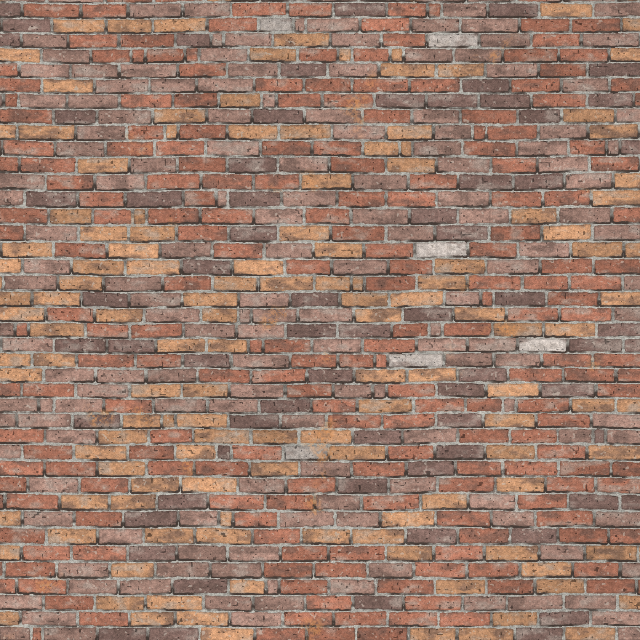
A WebGL 2 fragment shader for this texture:

```glsl
#version 300 es
precision highp float;
// Weathered brick wall: 40 running-bond courses, about 12.4 bricks across.
// Jittered joints give each brick a rounded-box distance, roughened by noise;
// hashes pick its fired colour, and layered noise adds stains, grain and chips.
uniform vec2 u_resolution;
out vec4 outColor;

float hash(vec2 p) {
  return fract(sin(dot(p, vec2(127.1, 311.7))) * 43758.5453);
}

float noise(vec2 p) {
  vec2 i = floor(p), f = fract(p);
  f = f * f * (3.0 - 2.0 * f);
  return mix(mix(hash(i), hash(i + vec2(1, 0)), f.x),
             mix(hash(i + vec2(0, 1)), hash(i + vec2(1, 1)), f.x), f.y);
}

float fbm(vec2 p) {
  float sum = 0.0, amp = 0.5;
  for (int k = 0; k < 4; k++) {
    sum += amp * noise(p);
    p = p * 2.03 + 17.3;
    amp *= 0.5;
  }
  return sum / 0.9375;
}

// Position of the vertical joint on the left of brick i
float joint(float i, float row) {
  return i + 0.16 * hash(vec2(i, row + 50.0));
}

float roundBox(vec2 p, vec2 halfSize, float r) {
  vec2 q = abs(p) - halfSize + r;
  return length(max(q, 0.0)) + min(max(q.x, q.y), 0.0) - r;
}

vec3 brickColor(vec2 id) {
  float pick = hash(id + 3.7);
  vec3 c = vec3(0.66, 0.44, 0.36);                              // red
  if (pick > 0.36) c = vec3(0.64, 0.51, 0.46);                  // dusty rose
  if (pick > 0.62) c = vec3(0.76, 0.57, 0.43);                  // orange
  if (pick > 0.86) c = vec3(0.50, 0.40, 0.37);                  // overfired
  if (pick > 0.99) c = vec3(0.74, 0.70, 0.67);                  // pale
  return c * (0.91 + 0.18 * hash(id + 9.1));
}

void main() {
  vec2 uv = gl_FragCoord.xy / u_resolution;
  float pixel = 40.0 / u_resolution.y;
  vec2 p = uv * 40.0;                                           // one unit = one course
  const float pitch = 40.0 / 12.4;

  // Courses drift in height and sag slightly
  float y = p.y + 0.22 * sin(uv.y * 12.566 + 1.0) + 0.14 * (noise(p * vec2(0.25, 0.1)) - 0.5);
  float row = floor(y);
  float x = p.x / pitch + 0.5 * mod(row, 2.0) + 0.28 * hash(vec2(row, 8.0));

  // Brick between two jittered joints, sometimes cut in two
  float i = floor(x);
  if (x < joint(i, row)) i -= 1.0;
  float left = joint(i, row), right = joint(i + 1.0, row);
  vec2 id = vec2(i, row);
  if (hash(id + 21.0) > 0.94) {
    float cut = mix(left, right, 0.74);
    if (x < cut) right = cut;
    else { left = cut; id.x += 100.0; }
  }
  vec2 size = vec2((right - left) * pitch, 1.0);
  vec2 local = vec2((x - 0.5 * (left + right)) * pitch, y - row - 0.5);

  // Ragged, slightly tilted outline
  float grain = fbm(p * 7.0);
  vec2 q = local;
  q.y += (hash(id + 5.0) - 0.5) * 0.05 * local.x - 0.015;
  float d = roundBox(q, 0.5 * size - vec2(0.085, 0.075), 0.1);
  d += 0.13 * (fbm(p * 3.5 + 40.0) - 0.5) + 0.05 * (grain - 0.5);
  float soft = max(0.035, 0.6 * pixel);
  float inside = 1.0 - smoothstep(-soft, soft, d);

  // Brick face: firing streaks, soot, grit and lime specks
  float blotch = fbm(p * vec2(0.9, 1.7) + id * 3.1);
  float fine = noise(p * 19.0) - 0.5;
  vec3 face = brickColor(id);
  face = mix(face, vec3(0.67, 0.62, 0.58), 0.6 * smoothstep(0.52, 0.8, blotch));
  face = mix(face, vec3(0.42, 0.34, 0.31), 0.6 * smoothstep(0.5, 0.22, blotch));
  face *= 1.0 + 0.36 * (grain - 0.5) + 0.16 * fine;
  face = mix(face, vec3(0.76, 0.71, 0.66), 0.6 * smoothstep(0.79, 0.92, noise(p * 8.0 + 70.0)));
  face *= 1.0 - 0.4 * smoothstep(0.84, 0.95, noise(p * 6.0 + 11.0));
  face *= 1.0 - 0.16 * smoothstep(-0.13, 0.0, d);               // worn rim

  // Mortar with sandy grit
  vec3 mortar = vec3(0.67, 0.66, 0.63) * (0.82 + 0.36 * grain + 0.2 * fine);

  // Broken shadow crack under and beside the bricks
  float under = smoothstep(0.1, -0.35, local.y) + 0.5 * smoothstep(0.2, 0.0, 0.5 * size.x - abs(local.x));
  float crack = smoothstep(0.1, 0.03, abs(d - 0.035)) * min(under, 1.0);
  crack *= smoothstep(0.32, 0.62, fbm(p * vec2(0.8, 1.3) + 90.0));

  vec3 color = mix(mortar, face, inside);
  color = mix(color, vec3(0.23, 0.19, 0.17), 0.9 * crack);

  // Wide weathering and a few rusty, crumbled patches
  color *= 0.93 + 0.16 * fbm(p * 0.22 + 5.0);
  float rust = smoothstep(0.72, 0.86, fbm(p * 0.35 + 33.0)) * smoothstep(0.3, 0.6, grain);
  color = mix(color, vec3(0.78, 0.53, 0.33) * (0.8 + 0.4 * grain), 0.6 * rust);
  outColor = vec4(clamp(color, 0.0, 1.0), 1.0);
}
```
